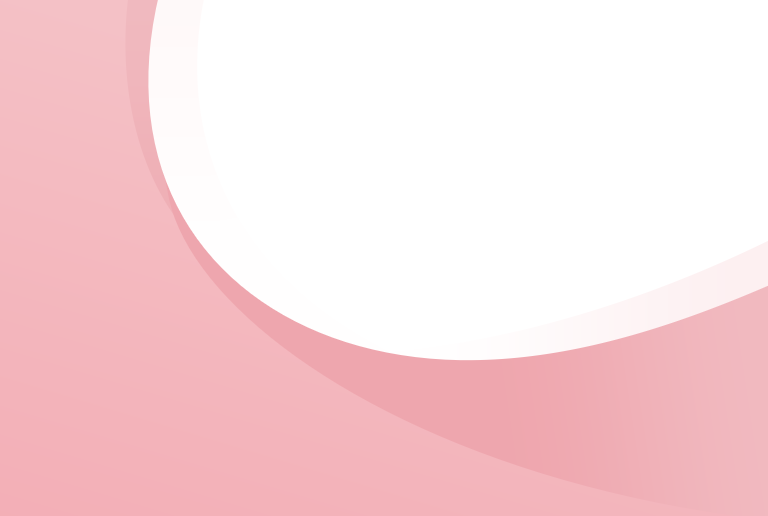
This background is drawn by a Shadertoy shader. Its source:

```glsl
// Curve control points in units of the canvas height, each column one point
const mat4x2 PANEL_LEFT  = mat4x2(0.306, 1.000, 0.209, 0.570, 0.510, 0.302, 0.907, 0.302);
const mat4x2 PANEL_RIGHT = mat4x2(0.907, 0.302, 1.105, 0.302, 1.302, 0.366, 1.488, 0.446);
const mat4x2 INNER_LEFT  = mat4x2(0.395, 1.000, 0.345, 0.748, 0.436, 0.477, 0.756, 0.318);
const mat4x2 INNER_RIGHT = mat4x2(0.756, 0.318, 1.008, 0.341, 1.260, 0.422, 1.488, 0.533);
const mat4x2 STRIP_EDGE  = mat4x2(0.248, 1.000, 0.223, 0.787, 0.291, 0.535, 0.504, 0.448);
const mat4x2 WEDGE_EDGE  = mat4x2(0.326, 0.622, 0.372, 0.380, 0.814, 0.070, 1.488, -0.008);

const vec3 BACK_TOP     = vec3(0.957, 0.755, 0.775);
const vec3 BACK_BOTTOM  = vec3(0.953, 0.685, 0.715);
const vec3 STRIP_TOP    = vec3(0.943, 0.725, 0.748);
const vec3 STRIP_BOTTOM = vec3(0.937, 0.690, 0.715);
const vec3 WEDGE_DARK   = vec3(0.935, 0.652, 0.682);
const vec3 WEDGE_LIGHT  = vec3(0.945, 0.725, 0.750);
const vec3 BAND_LEFT    = vec3(0.998, 0.977, 0.977);
const vec3 BAND_RIGHT   = vec3(0.992, 0.940, 0.945);
const vec3 WHITE        = vec3(1.0);

const float BACK_TILT = 0.3;
const int CURVE_STEPS = 40;

// Signed distance to a convex region: the outermost of the curve's tangent lines
float convexSide(vec2 p, mat4x2 curve) {
    float side = -1e3;
    for (int i = 0; i <= CURVE_STEPS; i++) {
        float t = float(i) / float(CURVE_STEPS);
        float s = 1.0 - t;
        vec2 point = curve * vec4(s * s * s, 3.0 * s * s * t, 3.0 * s * t * t, t * t * t);
        vec2 tangent = curve * vec4(-s * s, s * s - 2.0 * s * t, 2.0 * s * t - t * t, t * t);
        vec2 normal = normalize(vec2(tangent.y, -tangent.x));
        side = max(side, dot(p - point, normal));
    }
    return side;
}

// Antialiased coverage of the inside
float cover(float side) {
    return clamp(0.5 - side * iResolution.y, 0.0, 1.0);
}

void mainImage(out vec4 fragColor, in vec2 fragCoord) {
    vec2 p = fragCoord / iResolution.y;

    // Diagonal pink backdrop
    float depth = clamp(1.0 - p.y - BACK_TILT * p.x, 0.0, 1.0);
    vec3 color = mix(BACK_TOP, BACK_BOTTOM, depth);

    // Faint strip beside the panel, upper left
    vec3 strip = mix(STRIP_BOTTOM, STRIP_TOP, smoothstep(0.6, 1.0, p.y));
    color = mix(color, strip, cover(convexSide(p, STRIP_EDGE)));

    // Deep pink wedge below the panel, paler to the right
    vec3 wedge = mix(WEDGE_DARK, WEDGE_LIGHT, smoothstep(0.95, 1.5, p.x + 0.15 * (p.y - 0.2)));
    float wedgeMask = 1.0 - smoothstep(0.64, 0.78, p.y);
    color = mix(color, wedge, cover(convexSide(p, WEDGE_EDGE)) * wedgeMask);

    // Panel with a tinted rim that fades to white at its foot
    float leftTint = smoothstep(0.45, 1.0, p.y) * (1.0 - smoothstep(0.4, 0.7, p.x));
    float rightTint = smoothstep(0.8, 1.488, p.x);
    vec3 rim = mix(WHITE, BAND_LEFT, 0.15 + 0.85 * leftTint);
    rim = mix(rim, BAND_RIGHT, rightTint);
    float panel = max(convexSide(p, PANEL_LEFT), convexSide(p, PANEL_RIGHT));
    color = mix(color, rim, cover(panel));

    // Pure white centre
    float inner = max(convexSide(p, INNER_LEFT), convexSide(p, INNER_RIGHT));
    color = mix(color, WHITE, cover(max(inner, panel)));

    fragColor = vec4(color, 1.0);
}
```
